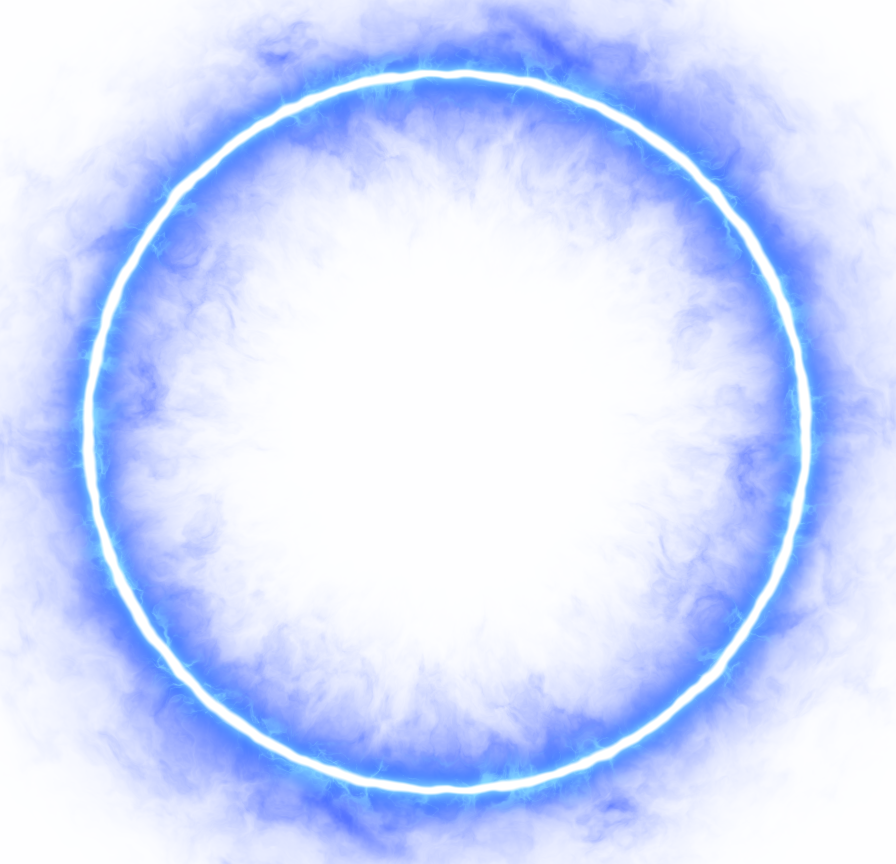
Give the GLSL for this background, as a Shadertoy shader.

```glsl
// A white-hot electric ring wrapped in blue plasma on a white background.

const vec2  CENTER      = vec2(0.499, 0.5);  // fraction of the canvas
const float RADIUS      = 0.415;             // fractions of canvas height below
const float CORE_WIDTH  = 0.0055;
const float INNER_FADE  = 0.054;
const float OUTER_FADE  = 0.050;
const float CYAN_REACH  = 0.024;
const float WOBBLE      = 0.004;
const float WIDE_ANGLE  = 0.87;              // direction of the broadest haze
const float PLUME_ANGLE = 1.33;              // direction of the curling plume

const vec3 PAPER  = vec3(0.995, 0.997, 1.0);
const vec3 INDIGO = vec3(0.24, 0.37, 1.0);
const vec3 AZURE  = vec3(0.25, 0.56, 1.0);
const vec3 CYAN   = vec3(0.55, 0.88, 1.0);

float hash(vec3 p) {
    return fract(sin(dot(p, vec3(127.1, 311.7, 74.7))) * 43758.5);
}

float noise(vec3 p) {
    vec3 i = floor(p), f = fract(p);
    f = f * f * (3.0 - 2.0 * f);
    vec2 e = vec2(0.0, 1.0);
    vec4 near = vec4(hash(i), hash(i + e.yxx), hash(i + e.xyx), hash(i + e.yyx));
    vec4 far = vec4(hash(i + e.xxy), hash(i + e.yxy), hash(i + e.xyy), hash(i + e.yyy));
    vec4 layer = mix(near, far, f.z);
    vec2 row = mix(layer.xz, layer.yw, f.x);
    return mix(row.x, row.y, f.y);
}

float fbm(vec3 p) {
    float sum = 0.0, amp = 0.5;
    for (int i = 0; i < 5; i++) {
        sum += amp * noise(p);
        p = p * 2.03 + 7.3;
        amp *= 0.5;
    }
    return sum / 0.97;
}

// Thin bright filaments where the noise crosses its middle value.
float veins(vec3 p) {
    float sum = 0.0, amp = 0.55;
    for (int i = 0; i < 4; i++) {
        sum += amp * pow(1.0 - abs(2.0 * noise(p) - 1.0), 5.0);
        p = p * 1.9 + 3.7;
        amp *= 0.6;
    }
    return sum;
}

// Cosine and sine of twice the angle measured from a given direction.
vec2 turnFrom(vec2 dir2, float angle) {
    vec2 axis = vec2(cos(2.0 * angle), sin(2.0 * angle));
    return vec2(dot(dir2, axis), dir2.y * axis.x - dir2.x * axis.y);
}

void mainImage(out vec4 fragColor, in vec2 fragCoord) {
    vec2 p = (fragCoord - CENTER * iResolution.xy) / iResolution.y;
    float r = max(length(p), 1e-4);

    // The doubled angle gives seamless noise with half-turn symmetry.
    vec2 dir2 = vec2(p.x * p.x - p.y * p.y, 2.0 * p.x * p.y) / (r * r);
    vec3 q = vec3(0.2 * dir2, r);
    vec3 warp = vec3(fbm(q * 16.0), fbm(q * 16.0 + 31.0), fbm(q * 16.0 + 57.0)) - 0.5;
    float cloud = fbm(q * 14.0 + warp * 2.5);
    float detail = fbm(q * 42.0 + warp * 5.0 + 11.0);
    float filament = veins(q * 20.0 + warp * 2.2 + 5.0);

    // Ring distance with a fine jitter.
    float jitter = noise(q * 45.0 + 9.0) + 0.5 * noise(q * 100.0) - 0.75;
    float d = r - RADIUS + WOBBLE * jitter;
    float away = abs(d);
    float outside = smoothstep(-0.004, 0.004, d);

    // Plasma haze, wider on one diagonal outside the ring.
    float wide = 1.0 + 0.22 * turnFrom(dir2, WIDE_ANGLE).x;
    float reach = mix(INNER_FADE, OUTER_FADE * wide, outside);
    float rough = 1.0 + 1.5 * (cloud - 0.5) + 0.6 * (detail - 0.5);
    float haze = 1.06 * exp(-away * rough / reach);
    float veinMask = smoothstep(0.01, 0.05, away) * haze;
    haze += veinMask * (filament - 0.35) * mix(0.28, -0.22, outside);
    haze *= smoothstep(0.16, 0.31, r) * (1.0 - smoothstep(0.52, 0.68, r));

    // Curling plume, repeated on the opposite side.
    vec2 turn = turnFrom(dir2, PLUME_ANGLE);
    float crest = 0.466 + 0.075 * turn.y + 0.03 * warp.x;
    float across = (r - crest) / 0.013, along = turn.y / 0.3;
    haze += 0.32 * step(0.0, turn.x) * exp(-across * across - along * along);
    vec3 color = mix(PAPER, INDIGO, clamp(haze, 0.0, 1.0));

    // Azure glow and cyan filaments close to the ring.
    float glow = exp(-pow(away * (0.6 + 0.8 * cloud) / CYAN_REACH, 2.0));
    color = mix(color, AZURE, 0.65 * glow);
    float spark = smoothstep(0.3, 0.95, filament + 0.5 * (detail - 0.4));
    color = mix(color, CYAN, 0.8 * glow * spark);
    color = mix(color, CYAN, 0.9 * exp(-pow(away / (1.8 * CORE_WIDTH), 2.0)));

    // White-hot core of uneven thickness.
    float width = CORE_WIDTH * (0.75 + 0.6 * noise(q * 24.0 + 19.0));
    color = mix(color, vec3(1.0), 1.0 - smoothstep(0.5 * width, 1.4 * width, away));
    fragColor = vec4(color, 1.0);
}
```
